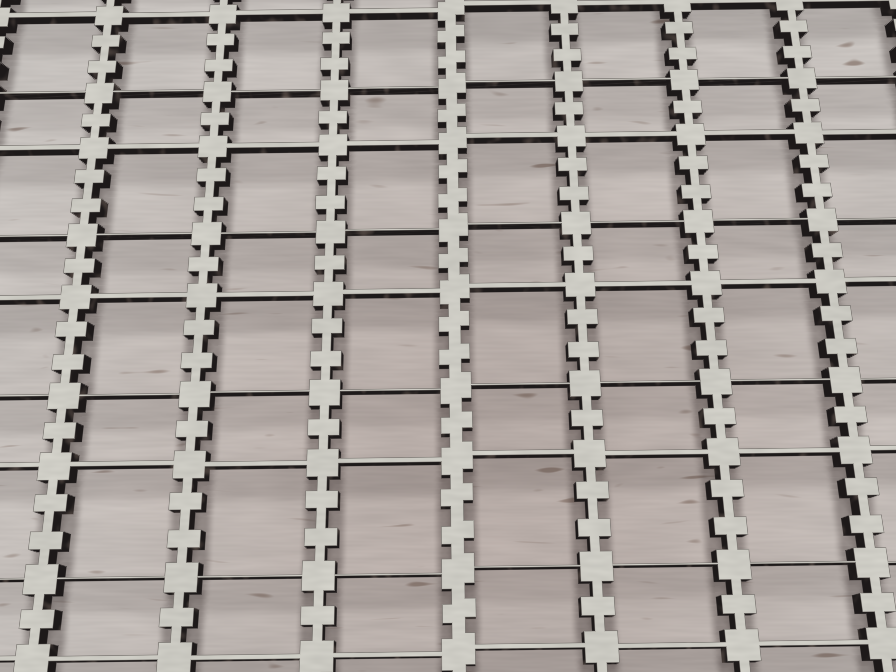
A Shadertoy shader for this pattern:

```glsl
// Laser-cut wooden lattice over pale planks: notched vertical strips joined by
// alternating thick and thin rails. A perspective grid places the tabs, and
// sweeping the lattice distance toward a vanishing point gives its dark sides.

const vec3 LATTICE_TOP = vec3(0.80, 0.795, 0.765);
const vec3 BURNT_SIDE = vec3(0.115, 0.10, 0.10);
const vec3 BURNT_EDGE = vec3(0.31, 0.27, 0.25);
const vec3 PALE_WOOD = vec3(0.80, 0.785, 0.77);
const vec3 ROSY_WOOD = vec3(0.725, 0.68, 0.66);
const vec3 GRAIN_BROWN = vec3(0.47, 0.39, 0.35);

float hash(vec2 p) {
    vec3 q = fract(vec3(p.xyx) * 0.1031);
    q += dot(q, q.yzx + 33.33);
    return fract((q.x + q.y) * q.z);
}

vec2 gradientAt(vec2 cell) {
    float angle = 6.2832 * hash(cell);
    return vec2(cos(angle), sin(angle));
}

float gradientNoise(vec2 p) {
    vec2 i = floor(p), f = p - i;
    vec2 w = f * f * f * (f * (f * 6.0 - 15.0) + 10.0);
    vec2 e = vec2(1.0, 0.0);
    float low = mix(dot(gradientAt(i), f), dot(gradientAt(i + e), f - e), w.x);
    float high = mix(dot(gradientAt(i + e.yx), f - e.yx),
                     dot(gradientAt(i + 1.0), f - 1.0), w.x);
    return mix(low, high, w.y);
}

float boxDistance(vec2 p, vec2 extent) {
    vec2 q = abs(p) - extent;
    return length(max(q, 0.0)) + min(max(q.x, q.y), 0.0);
}

// Grid coordinates: x counts strips, y counts tabs; pitch is their local size.
// The panel left of strip zero sits slightly lower.
vec2 gridCoord(vec2 p, out vec2 pitch) {
    pitch.x = 0.1684 + 0.0445 * p.y;
    float u = (p.x - 0.670 - 0.0135 * p.y) / pitch.x;
    float drop = u < 0.0 ? 0.0087 : 0.0;
    float t = p.y - 0.0052 + 0.013 * (p.x - 0.88) - drop;
    float depth = 0.0371 + 0.01125 * t;
    pitch.y = depth * depth / 0.0371;
    return vec2(u, t / depth);
}

float latticeDistance(vec2 p) {
    vec2 pitch;
    vec2 grid = gridCoord(p, pitch);
    vec2 id = floor(grid + 0.5);
    vec2 local = (grid - id) * pitch;

    // Joints fall on tabs 0 and 3 of every five
    float beat = mod(id.y, 5.0);
    bool thickRail = beat < 0.5;
    bool joint = thickRail || abs(beat - 3.0) < 0.5;
    float stemWidth = id.x == 0.0 ? 0.048 : 0.036;
    float d = abs(local.x) - stemWidth * pitch.x;

    vec2 extent = pitch * (joint ? vec2(0.119, 0.385) : vec2(0.120, 0.235));
    vec2 shift = vec2(0.0025 * (hash(id + 40.0) - 0.5), 0.0);
    d = min(d, boxDistance(local - shift, extent));

    if (joint) {
        float wobble = 0.003 * (hash(vec2(floor(grid.x), id.y) + 70.0) - 0.5);
        float thickness = thickRail ? 0.0036 : 0.0013;
        d = min(d, abs(local.y + 0.0015 + wobble) - thickness);
    }
    return d;
}

vec3 plankColor(vec2 p) {
    vec2 pitch;
    float plank = floor((gridCoord(p, pitch).y - 3.0) / 5.0);
    vec2 q = p + vec2(plank * 7.3, plank * 3.1);

    // Rosy tint in the lower middle, paler toward the borders
    vec2 fromMiddle = (p - vec2(0.76, 0.70)) * vec2(1.5, 1.7);
    vec3 wood = mix(PALE_WOOD, ROSY_WOOD, exp(-dot(fromMiddle, fromMiddle)));
    wood *= 0.98 + 0.035 * hash(vec2(plank + 20.0, 5.0));

    // Long curved rings, fine fibres and sparse flecks
    float warp = gradientNoise(q * vec2(2.5, 7.0));
    float rings = sin(q.y * 95.0 + warp * 18.0);
    float fibre = gradientNoise(q * vec2(16.0, 210.0));
    wood *= 1.0 + 0.012 * rings + 0.035 * fibre + 0.04 * warp;
    float fleck = gradientNoise(q * vec2(13.0, 75.0) + 9.0 + warp * 2.0);
    return mix(wood, GRAIN_BROWN, 0.6 * smoothstep(0.42, 0.62, fleck));
}

void mainImage(out vec4 fragColor, in vec2 fragCoord) {
    vec2 p = vec2(fragCoord.x, iResolution.y - fragCoord.y) / iResolution.y;
    float blur = 0.75 / iResolution.y;

    // Visible thickness leans toward the vanishing point
    vec2 lean = vec2((0.67 - p.x) * 0.020, (1.076 - p.y) * 0.008 + 0.0017);
    float top = latticeDistance(p);
    float side = top;
    for (int i = 1; i <= 8; i++) {
        side = min(side, latticeDistance(p - lean * float(i) / 8.0));
    }

    // Soft shadow falling down onto the planks
    float shadow = 0.0;
    for (int i = 0; i < 6; i++) {
        vec2 fall = lean + vec2(0.0, 0.009 * float(i));
        shadow += (1.0 - smoothstep(-0.004, 0.014, latticeDistance(p - fall))) / 6.0;
    }

    vec3 color = plankColor(p) * (1.0 - shadow * vec3(0.36, 0.38, 0.38));
    float soot = gradientNoise(p * vec2(60.0, 45.0));
    vec3 sideColor = mix(BURNT_SIDE, BURNT_EDGE, smoothstep(0.1, 0.7, soot));
    color = mix(color, sideColor, 1.0 - smoothstep(-blur, blur, side));

    // Pale top face with faint fibre and a scorched rim
    float wear = gradientNoise(p * vec2(35.0, 130.0)) + gradientNoise(p * 9.0);
    vec3 topColor = LATTICE_TOP * (1.0 + 0.045 * wear);
    topColor = mix(topColor, BURNT_EDGE, 0.25 * smoothstep(-0.0016, 0.0, top));
    color = mix(color, topColor, 1.0 - smoothstep(-blur, blur, top));
    fragColor = vec4(color, 1.0);
}
```
